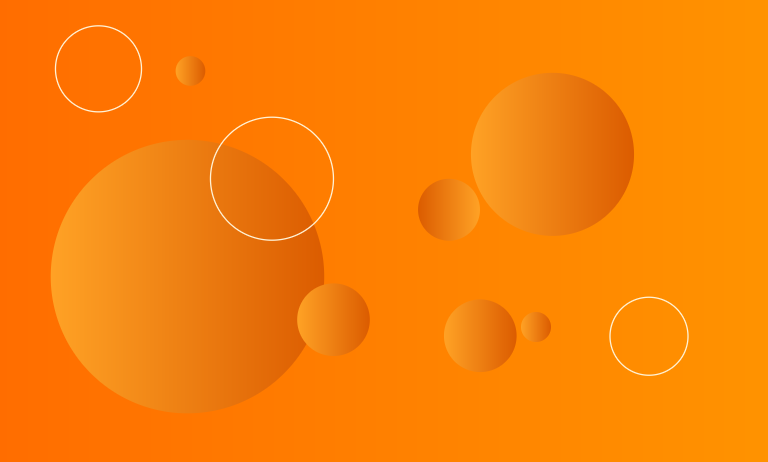
Write a WebGL 1 fragment shader that draws this background.

```glsl
precision highp float;
// Orange gradient backdrop with softly shaded discs and thin pale rings.

uniform vec2 u_resolution;

// Lengths are in canvas heights; the layout is centred horizontally.
const vec2 LAYOUT_CENTER = vec2(0.8312, 0.5);

const vec3 BACK_LEFT  = vec3(1.00, 0.428, 0.00);
const vec3 BACK_RIGHT = vec3(1.00, 0.575, 0.00);
const vec3 DISC_LIGHT = vec3(1.00, 0.635, 0.145);
const vec3 DISC_DARK  = vec3(0.86, 0.360, 0.00);
const vec3 RING_COLOR = vec3(1.00, 0.95, 0.84);
const float RING_WIDTH = 0.0028;

// Circles: centre x, centre y, radius
const vec3 DISC_HUGE         = vec3(0.4058, 0.4013, 0.2960);
const vec3 DISC_LARGE        = vec3(1.1959, 0.6659, 0.1765);
const vec3 DISC_REVERSED     = vec3(0.9719, 0.5460, 0.0670);
const vec3 DISC_OVERLAPPING  = vec3(0.7219, 0.3080, 0.0786);
const vec3 DISC_LOWER        = vec3(1.0396, 0.2733, 0.0786);
const vec3 DISC_LOWER_SMALL  = vec3(1.1602, 0.2922, 0.0325);
const vec3 DISC_UPPER_SMALL  = vec3(0.4123, 0.8464, 0.0321);
const vec3 RING_UPPER        = vec3(0.2132, 0.8510, 0.0931);
const vec3 RING_MIDDLE       = vec3(0.5887, 0.6132, 0.1331);
const vec3 RING_LOWER        = vec3(1.4048, 0.2722, 0.0844);

float circleDistance(vec2 p, vec3 circle) {
  return length(p - circle.xy) - circle.z;
}

// Antialiased coverage of a signed distance
float coverage(float dist) {
  return clamp(0.5 - dist * u_resolution.y, 0.0, 1.0);
}

// Disc shaded from side to side; direction is 1.0 for light on the left, -1.0 for the right
vec3 addDisc(vec3 color, vec2 p, vec3 circle, float direction) {
  float across = 0.5 + 0.5 * direction * (p.x - circle.x) / circle.z;
  vec3 shade = mix(DISC_LIGHT, DISC_DARK, clamp(across, 0.0, 1.0));
  return mix(color, shade, coverage(circleDistance(p, circle)));
}

vec3 addRing(vec3 color, vec2 p, vec3 circle) {
  float dist = abs(circleDistance(p, circle)) - 0.5 * RING_WIDTH;
  return mix(color, RING_COLOR, coverage(dist));
}

void main() {
  vec2 p = (gl_FragCoord.xy - 0.5 * u_resolution) / u_resolution.y + LAYOUT_CENTER;

  // Backdrop
  vec3 color = mix(BACK_LEFT, BACK_RIGHT, gl_FragCoord.x / u_resolution.x);

  // Discs, back to front
  color = addDisc(color, p, DISC_HUGE, 1.0);
  color = addDisc(color, p, DISC_LARGE, 1.0);
  color = addDisc(color, p, DISC_REVERSED, -1.0);
  color = addDisc(color, p, DISC_OVERLAPPING, 1.0);
  color = addDisc(color, p, DISC_LOWER, 1.0);
  color = addDisc(color, p, DISC_LOWER_SMALL, 1.0);
  color = addDisc(color, p, DISC_UPPER_SMALL, 1.0);

  // Rings
  color = addRing(color, p, RING_UPPER);
  color = addRing(color, p, RING_MIDDLE);
  color = addRing(color, p, RING_LOWER);

  gl_FragColor = vec4(color, 1.0);
}
```
